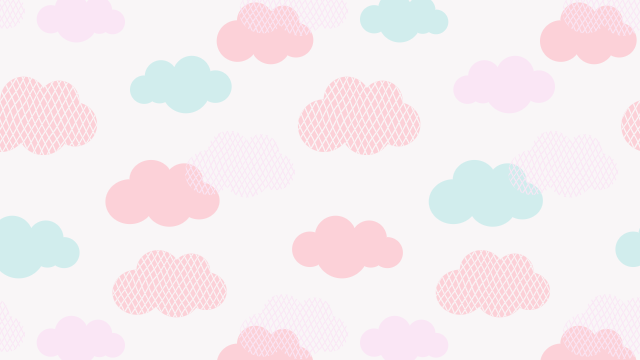
Reproduce this pattern procedurally as a WebGL 1 fragment shader.

```glsl
precision highp float;
// Pastel clouds, plain and cross-hatched, in a repeating square tile.

uniform vec2 u_resolution;

const float CANVAS_HEIGHT = 4.32;
const float TILE = 3.88;

const vec3 PAPER = vec3(0.976, 0.965, 0.970);
const vec3 PINK  = vec3(0.988, 0.820, 0.847);
const vec3 LILAC = vec3(0.980, 0.902, 0.961);
const vec3 TEAL  = vec3(0.820, 0.930, 0.930);

// Gradient noise for the hand-drawn wobble
vec2 hashGradient(vec2 cell) {
  float angle = 6.2832 * fract(sin(dot(cell, vec2(127.1, 311.7))) * 4375.85);
  return vec2(cos(angle), sin(angle));
}

float gradientNoise(vec2 p) {
  vec2 i = floor(p), f = fract(p);
  vec2 u = f * f * (3.0 - 2.0 * f);
  vec2 e = vec2(1.0, 0.0);
  float low = mix(dot(hashGradient(i), f),
                  dot(hashGradient(i + e), f - e), u.x);
  float high = mix(dot(hashGradient(i + e.yx), f - e.yx),
                   dot(hashGradient(i + 1.0), f - 1.0), u.x);
  return mix(low, high, u.y);
}

// Tiling: index of the nearest copy, and position relative to it
vec2 copyIndex(vec2 p, vec2 centre) {
  return floor((p - centre) / TILE + 0.5);
}

vec2 copyLocal(vec2 p, vec2 centre) {
  return p - centre - TILE * copyIndex(p, centre);
}

// 1 on the copies that take the alternate colour
float alternate(vec2 p, vec2 centre) {
  vec2 parity = mod(copyIndex(p, centre), 2.0);
  return parity.x * (1.0 - parity.y);
}

float coverage(float dist, float pixel) {
  return clamp(0.5 - dist / pixel, 0.0, 1.0);
}

float lobe(vec2 q, float x, float y, float radius) {
  return length(q - vec2(x, y)) - radius;
}

// Silhouettes span -1 to 1 horizontally
float plumpCloud(vec2 q) {
  float d = lobe(q, -0.57, -0.16, 0.43);
  d = min(d, lobe(q, -0.20, 0.26, 0.38));
  d = min(d, lobe(q, 0.38, 0.245, 0.33));
  d = min(d, lobe(q, 0.64, -0.14, 0.36));
  return min(d, lobe(q, 0.12, -0.22, 0.42));
}

float flatCloud(vec2 q) {
  float d = lobe(q, -0.68, -0.04, 0.32);
  d = min(d, lobe(q, -0.215, 0.19, 0.376));
  d = min(d, lobe(q, 0.39, 0.16, 0.32));
  d = min(d, lobe(q, 0.72, -0.10, 0.28));
  d = min(d, lobe(q, 0.42, -0.10, 0.27));
  return min(d, lobe(q, -0.10, -0.08, 0.485));
}

// Wobbly parallel strokes across the given normal, then two sets crossed
float strokes(vec2 q, vec2 normal, float spacing, float halfWidth, float pixel) {
  float t = dot(q, normal) + 0.035 * gradientNoise(q * 2.5 + normal * 7.0);
  float d = abs(fract(t / spacing) - 0.5) * spacing - halfWidth;
  return coverage(d, pixel);
}

float hatch(vec2 q, float spacing, float halfWidth, float pixel) {
  return max(strokes(q, vec2(0.848, -0.530), spacing * 1.1, halfWidth, pixel),
             strokes(q, vec2(0.914, 0.407), spacing, halfWidth, pixel));
}

// Painting: each adds one cloud and all its copies
vec3 paintFlat(vec3 base, vec2 p, float pixel, vec2 centre, vec2 size, vec3 a, vec3 b) {
  float mask = coverage(flatCloud(copyLocal(p, centre) / size), pixel / size.y);
  return mix(base, mix(a, b, alternate(p, centre)), mask);
}

vec3 paintPlump(vec3 base, vec2 p, float pixel, vec2 centre, vec2 size, vec3 a, vec3 b) {
  float mask = coverage(plumpCloud(copyLocal(p, centre) / size), pixel / size.y);
  return mix(base, mix(a, b, alternate(p, centre)), mask);
}

vec3 paintHatch(vec3 base, vec2 p, float pixel, vec2 centre, vec2 size, vec3 ink, float spacing) {
  vec2 q = copyLocal(p, centre) / size;
  float edge = pixel / size.y;
  float mask = coverage(plumpCloud(q), edge);
  return mix(base, ink, mask * hatch(q, spacing, 0.0095, edge));
}

void main() {
  float pixel = CANVAS_HEIGHT / u_resolution.y;
  vec2 p = gl_FragCoord.xy * pixel;
  vec3 color = PAPER;

  // Plain clouds
  color = paintFlat(color, p, pixel, vec2(0.97, 4.11), vec2(0.53), LILAC, TEAL);
  color = paintFlat(color, p, pixel, vec2(2.17, 3.305), vec2(-0.61, 0.61), TEAL, LILAC);
  color = paintFlat(color, p, pixel, vec2(4.17, 1.355), vec2(0.665), PINK, TEAL);
  color = paintPlump(color, p, pixel, vec2(1.95, 2.00), vec2(0.685, 0.626), PINK, TEAL);
  color = paintPlump(color, p, pixel, vec2(3.18, 3.92), vec2(0.58), PINK, PINK);

  // Pink clouds scored with pale strokes
  vec2 large = vec2(4.31, 2.93), largeSize = vec2(0.735);
  color = paintPlump(color, p, pixel, large, largeSize, PINK, PINK);
  color = paintHatch(color, p, pixel, large, largeSize, PAPER, 0.10);
  vec2 low = vec2(2.035, 0.915), lowSize = vec2(0.685, 0.63);
  color = paintPlump(color, p, pixel, low, lowSize, PINK, PINK);
  color = paintHatch(color, p, pixel, low, lowSize, PAPER, 0.10);

  // Open lilac hatching laid over the rest
  color = paintHatch(color, p, pixel, vec2(2.88, 2.35), vec2(0.66, 0.625), LILAC, 0.088);
  color = paintHatch(color, p, pixel, vec2(3.525, 4.28), vec2(0.655, 0.61), LILAC, 0.088);

  gl_FragColor = vec4(color, 1.0);
}
```
